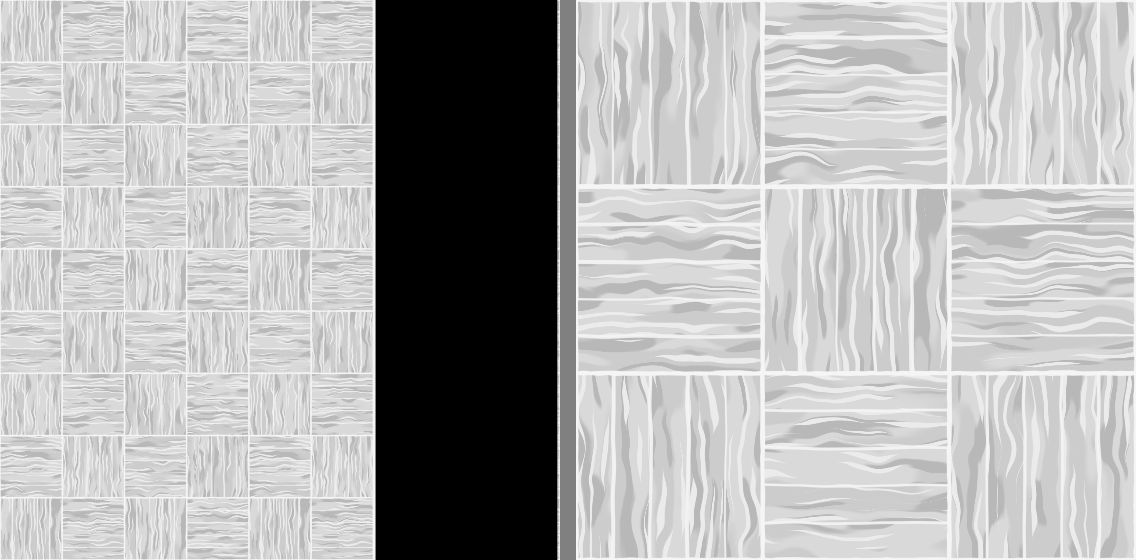
Left, the full canvas; right, a detail of the centre.
Reproduce this pattern procedurally as a Shadertoy shader.

```glsl
// Basket-weave parquet: square tiles of five planks, grain turned in alternate tiles,
// beside a plain black panel. Each tile draws wavy streaks from stretched value noise
// and pale strands from warped stripes; the tile seeds recur every four cells.

const float TILES = 9.0;
const float PLANKS = 5.0;
const float SEED_PERIOD = 4.0;
const float WOOD_EDGE = 0.6667;
const float PANEL_LEFT = 0.6706;
const float PANEL_RIGHT = 0.9954;

const vec3 DARK_GRAIN = vec3(0.72);
const vec3 MID_WOOD = vec3(0.80);
const vec3 PALE_WOOD = vec3(0.85);
const vec3 STRAND = vec3(0.92);
const vec3 JOINT = vec3(0.96);

float hash(vec2 p) {
    vec3 q = fract(p.xyx * 0.1031);
    q += dot(q, q.yzx + 33.33);
    return fract((q.x + q.y) * q.z);
}

float noise(vec2 p) {
    vec2 i = floor(p), f = fract(p);
    f = f * f * (3.0 - 2.0 * f);
    float low = mix(hash(i), hash(i + vec2(1, 0)), f.x);
    float high = mix(hash(i + vec2(0, 1)), hash(i + vec2(1, 1)), f.x);
    return mix(low, high, f.y);
}

// Soft threshold: 1 where value exceeds the edge.
float above(float value, float edge, float soft) {
    return smoothstep(edge - soft, edge + soft, value);
}

// Soft line: 1 within halfWidth of the zero distance.
float line(float dist, float halfWidth, float soft) {
    return 1.0 - smoothstep(halfWidth - soft, halfWidth + soft, abs(dist));
}

// Grain in plank space: x runs along the fibres, y across them.
vec3 grain(vec2 p, vec2 seed, float px) {
    float bend = noise(p * vec2(5.0, 6.0) + seed) - 0.5;
    float ripple = noise(p * vec2(11.0, 9.0) + seed + 17.0) - 0.5;
    float across = p.y + 0.07 * bend + 0.025 * ripple;

    // Broad tone, then tapering dark streaks.
    float tone = noise(vec2(p.x * 1.8, across * 13.0) + seed + 31.0);
    vec3 color = mix(MID_WOOD, PALE_WOOD, above(tone, 0.51, 0.04 + 6.0 * px));
    float streak = noise(vec2(p.x * 3.2, across * 27.0) + seed + 53.0);
    color = mix(color, DARK_GRAIN, above(streak, 0.68, 0.03 + 7.0 * px));

    // Thin pale strands that swell and fade along their length.
    float lane = across * 17.0;
    float swell = noise(vec2(p.x * 3.5, floor(lane) * 3.0) + seed + 71.0);
    float halfWidth = 0.23 * smoothstep(0.42, 0.85, swell);
    float strand = line(fract(lane) - 0.5, halfWidth, 12.0 * px);
    return mix(color, STRAND, strand * smoothstep(0.38, 0.55, swell));
}

// One tile: planks with uneven joints inside a fine pale border.
vec3 tile(vec2 uv, vec2 cell, bool upright, float px) {
    vec2 p = upright ? uv.yx : uv;
    vec2 tileSeed = 41.0 * mod(cell, SEED_PERIOD) + 7.0;

    float wobble = 0.014 * (noise(vec2(p.x * 6.0, p.y * 2.0) + tileSeed) - 0.5);
    float slot = clamp((p.y + wobble) * PLANKS, 0.0, PLANKS - 0.001);
    float plank = floor(slot);
    vec3 color = grain(p, tileSeed + plank * vec2(13.0, 29.0), px);

    // Joints vary in weight from plank to plank.
    float nearest = floor(slot + 0.5);
    float weight = mix(0.004, 0.011, hash(tileSeed + nearest));
    float joint = line((slot - nearest) / PLANKS, weight, px);
    color = mix(color, JOINT, 0.9 * joint);

    vec2 inset = min(uv, 1.0 - uv);
    float rough = 0.006 * noise(uv * 24.0 + tileSeed);
    float border = line(min(inset.x, inset.y), 0.009 + rough, px);
    return mix(color, JOINT, border);
}

void mainImage(out vec4 fragColor, in vec2 fragCoord) {
    vec2 p = fragCoord / iResolution.xy;
    float pixel = 1.0 / min(iResolution.x, iResolution.y);
    vec2 grid = p * TILES;
    vec2 cell = floor(grid);

    // The narrow margin right of the panel shows only crosswise grain.
    bool upright = mod(cell.x + cell.y, 2.0) < 0.5 && p.x < PANEL_RIGHT;
    vec3 color = tile(fract(grid), cell, upright, 0.7 * pixel * TILES);

    // Pale rim and black panel.
    float soft = 0.5 * pixel;
    float rightSide = 1.0 - above(p.x, PANEL_RIGHT, soft);
    color = mix(color, JOINT, above(p.x, WOOD_EDGE, soft) * rightSide);
    color = mix(color, vec3(0.0), above(p.x, PANEL_LEFT, soft) * rightSide);
    fragColor = vec4(color, 1.0);
}
```
